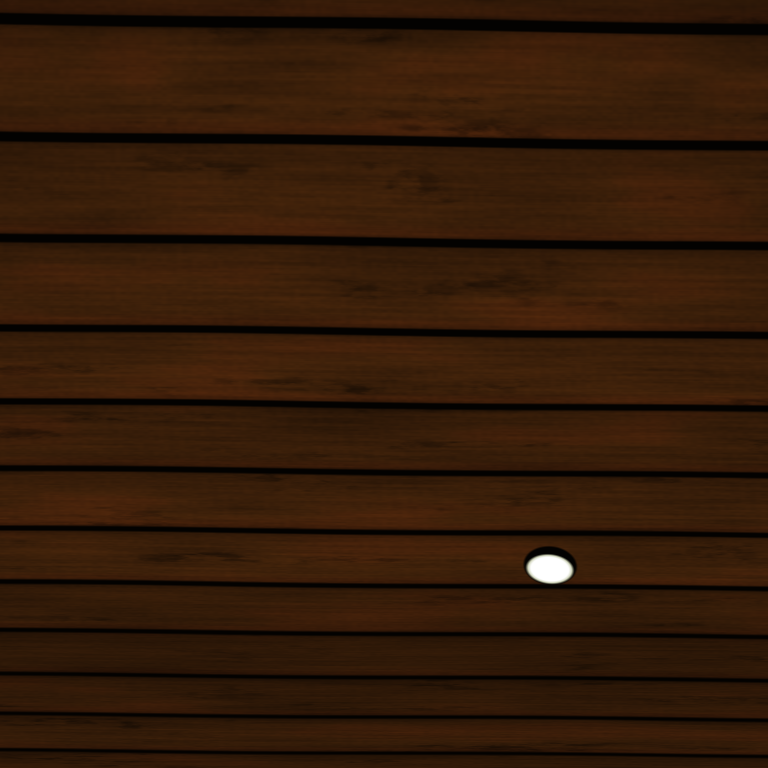
A WebGL 2 fragment shader for this texture:

```glsl
#version 300 es
precision highp float;
// Dark stained timber planks receding in perspective, split by black grooves,
// with one recessed oval lamp. A projective map turns height into plank number;
// stretched value noise gives each plank its own grain, stains and tone.
uniform vec2 u_resolution;
out vec4 outColor;

float hash(vec2 p) {
    return fract(sin(dot(p, vec2(127.1, 311.7))) * 43758.5453);
}

float noise(vec2 p) {
    vec2 i = floor(p), f = fract(p);
    f = f * f * (3.0 - 2.0 * f);
    return mix(mix(hash(i), hash(i + vec2(1, 0)), f.x),
               mix(hash(i + vec2(0, 1)), hash(i + vec2(1, 1)), f.x), f.y);
}

float fbm(vec2 p) {
    float sum = 0.0, amp = 0.5;
    for (int i = 0; i < 4; i++) {
        sum += amp * noise(p);
        p = p * 2.03 + 17.3;
        amp *= 0.5;
    }
    return sum / 0.9375;
}

// Approximate signed distance to an axis-aligned ellipse
float ellipse(vec2 p, vec2 r) {
    return (length(p / r) - 1.0) * min(r.x, r.y);
}

// Plank number at a point, with y measured down from the top
float plankCoord(vec2 p) {
    float tilt = 0.0145 * (1.0 - 0.5 * p.y);
    float bow = 0.0008 * sin(p.x * 9.0 + p.y * 5.0);
    float d = p.y - 0.0312 - tilt * (p.x - 0.5) - bow;
    float n = d / (0.1651 - 0.083 * d);
    return n - 0.04 * exp(-2.0 * (n - 3.0) * (n - 3.0));
}

vec3 wood(vec2 p, float n) {
    float id = floor(n), v = fract(n);
    vec2 q = vec2(p.x + hash(vec2(id, 3.0)) * 20.0, v + id * 7.0);

    // Fine streaks, broad clouds and small speckle
    float streak = fbm(q * vec2(7.0, 24.0));
    float cloud = fbm(q * vec2(5.0, 2.5) + 40.0);
    float speckle = noise(q * vec2(150.0, 36.0));
    float tone = 1.0 + 0.32 * (streak - 0.5) + 0.4 * (cloud - 0.5) + 0.10 * (speckle - 0.5);

    // Dark rough stains in scattered patches
    float patches = smoothstep(0.58, 0.78, fbm(q * vec2(6.0, 4.0) + 90.0));
    tone -= 0.3 * patches * smoothstep(0.3, 0.7, fbm(q * vec2(40.0, 16.0)));

    // Plank-to-plank tone, dimmer at the far planks and the first one
    tone *= 0.96 + 0.1 * hash(vec2(id, 8.0));
    tone *= 1.0 - 0.16 * smoothstep(6.5, 8.0, n);
    tone *= 1.0 - 0.18 * (1.0 - smoothstep(-0.2, 0.2, n));
    tone *= 1.0 - 0.12 * smoothstep(0.25, 0.75, abs(p.x - 0.5) + 0.25 * (0.5 - p.y));

    // Shaded upper part and a warm lip along the lower edge
    tone *= 0.93 + 0.1 * smoothstep(0.05, 0.5, v);
    float lip = smoothstep(0.78, 0.92, v);
    vec3 color = mix(vec3(0.232, 0.122, 0.037), vec3(0.255, 0.121, 0.038), lip);
    color = mix(color, vec3(0.245, 0.113, 0.036), 0.6 * smoothstep(0.5, 0.75, cloud));
    return color * tone;
}

void main() {
    vec2 uv = gl_FragCoord.xy / u_resolution;
    vec2 p = vec2(uv.x, 1.0 - uv.y);
    float px = 1.0 / min(u_resolution.x, u_resolution.y);
    float n = plankCoord(p);
    vec3 color = wood(p, n);

    // Grooves: constant width in plank units, softened in canvas units
    float pitch = 0.1651 / pow(1.0 + 0.083 * n, 2.0);
    float edge = (abs(n - round(n)) - 0.044) * pitch;
    float soft = max(0.0016, px);
    color *= 1.0 - 0.3 * exp(-max(edge, 0.0) / 0.003);
    color = mix(vec3(0.012, 0.006, 0.002), color, smoothstep(-soft, soft, edge));

    // Lamp: slightly turned black recess and a bright disc
    vec2 c = p - vec2(0.716, 0.741);
    c = mat2(0.995, -0.1, 0.1, 0.995) * c;
    float rim = ellipse(c + vec2(0.0, 0.0045), vec2(0.0345, 0.025));
    float disc = ellipse(c, vec2(0.0303, 0.0188));
    color = mix(vec3(0.012, 0.007, 0.004), color, smoothstep(-soft, soft, rim));
    vec3 glow = mix(vec3(0.78, 0.8, 0.68), vec3(1.0), smoothstep(0.0, 0.004, -disc));
    color = mix(glow, color, smoothstep(-soft, soft, disc));

    outColor = vec4(color, 1.0);
}
```
